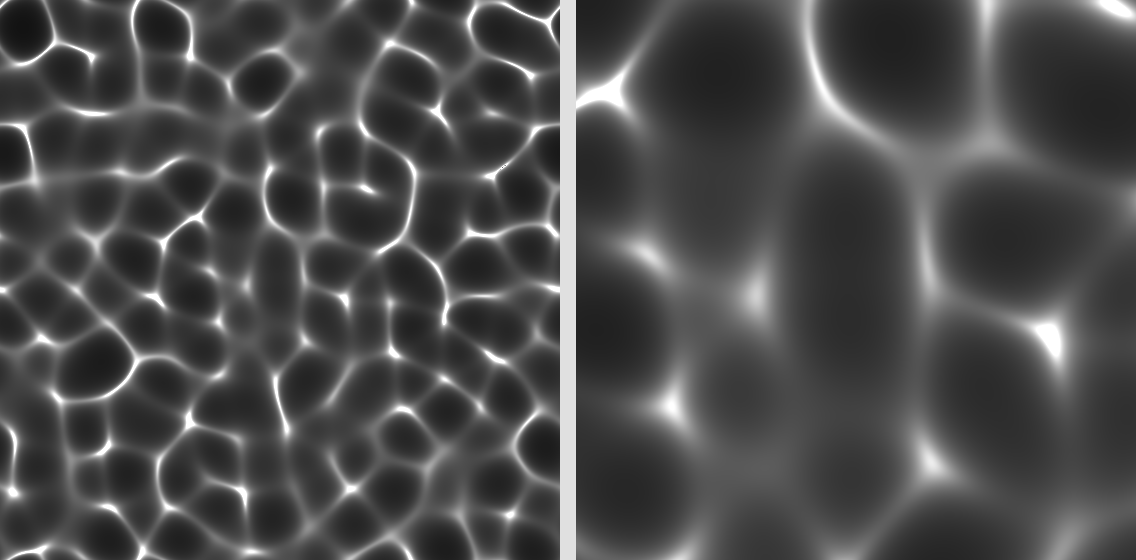
Left, the full canvas; right, a detail of the centre.
A WebGL 1 fragment shader for this texture:

```glsl
precision highp float;

uniform vec2 u_resolution;

const float TAU = 6.2831853;
const int WAVES = 28;
const int SOLVER_STEPS = 10;
const float ROUGHNESS = 0.5;
const float MEAN_LIGHT = 0.305;

float hash(float n) {
  return fract(sin(n * 12.9898 + 4.137) * 43758.547);
}

// Whole numbers of cycles per canvas keep every wave tileable.
vec2 waveVector(float index) {
  float angle = 0.5 * TAU * (index + hash(index + 71.0)) / float(WAVES);
  float cycles = mix(6.0, 14.0, hash(index));
  return floor(cycles * vec2(cos(angle), sin(angle)) + 0.5);
}

// Ray shift through a rippled surface, and the ray Jacobian as (xx, yy, xy).
void refractRay(vec2 point, out vec2 shift, out vec3 jacobian) {
  float strength = ROUGHNESS * sqrt(2.0 / float(WAVES));
  shift = vec2(0.0);
  jacobian = vec3(1.0, 1.0, 0.0);
  for (int i = 0; i < WAVES; i++) {
    float index = float(i);
    vec2 wave = waveVector(index);
    float cycles = length(wave);
    vec2 dir = wave / cycles;
    float phase = TAU * (fract(dot(wave, point)) + hash(index + 37.0));
    shift += strength / (TAU * cycles) * dir * sin(phase);
    jacobian += strength * cos(phase) * vec3(dir * dir, dir.x * dir.y);
  }
}

float determinant(vec3 m) {
  return m.x * m.y - m.z * m.z;
}

// Damped Newton step for a symmetric matrix.
vec2 newtonStep(vec3 m, vec2 error) {
  vec2 adjugate = vec2(m.y * error.x - m.z * error.y,
                       m.x * error.y - m.z * error.x);
  return adjugate / max(determinant(m), 0.4);
}

// Light gathers where neighbouring rays are squeezed together.
float caustic(vec2 target) {
  vec2 source = target;
  vec2 shift;
  vec3 jacobian;
  for (int i = 0; i < SOLVER_STEPS; i++) {
    refractRay(source, shift, jacobian);
    source -= newtonStep(jacobian, source + shift - target);
  }
  refractRay(source, shift, jacobian);
  float spread = determinant(jacobian);
  return MEAN_LIGHT / sqrt(spread * spread + 0.02);
}

void main() {
  vec2 uv = gl_FragCoord.xy / u_resolution;
  float light = min(caustic(uv), 1.0);
  gl_FragColor = vec4(vec3(light), 1.0);
}
```
